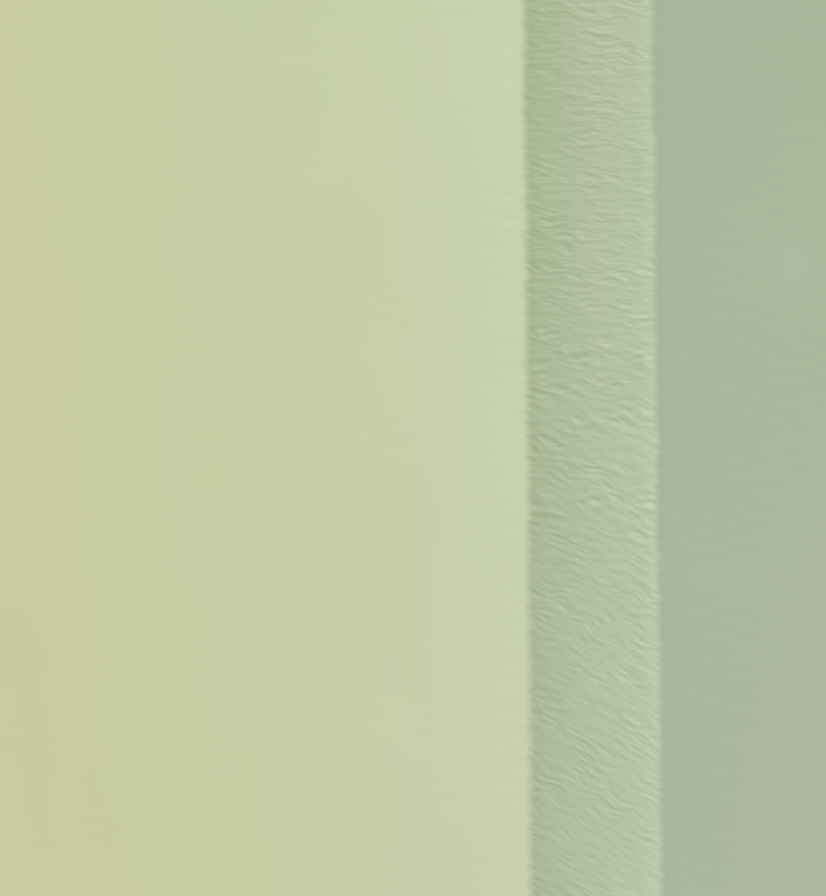
Write a Shadertoy shader that draws this texture.

```glsl
// A pale woven strip between two soft panels: warm green on the left, grey
// green on the right. Panels are smooth gradients; the strip's slanted fibres
// are stretched cellular noise lit as relief, with frayed edges.

const float STRIP_CENTRE = 0.717;

vec2 hash2(vec2 p) {
    vec3 q = fract(p.xyx * vec3(0.1031, 0.1030, 0.0973));
    q += dot(q, q.yzx + 33.33);
    return fract((q.xx + q.yz) * q.zy);
}

// Distance to the nearest scattered cell centre.
float cellular(vec2 p) {
    vec2 cell = floor(p);
    vec2 local = fract(p);
    float nearest = 4.0;
    for (int y = -1; y <= 1; y++) {
        for (int x = -1; x <= 1; x++) {
            vec2 offset = vec2(x, y);
            vec2 d = offset + hash2(cell + offset + 80.0) - local;
            nearest = min(nearest, dot(d, d));
        }
    }
    return sqrt(nearest);
}

// Signed relief of fibres, lit from above; density is cells per canvas.
// The slope pivots on the strip so that it can vary without stretching.
float fibreRelief(vec2 uv, vec2 density, float slope) {
    vec2 p = vec2(uv.x, uv.y + slope * (uv.x - STRIP_CENTRE)) * density;
    return cellular(p) - cellular(p + vec2(0.10, 0.38));
}

// Slow layered sines, drifting mostly along the vertical.
float softWaves(vec2 uv) {
    float sum = 0.0;
    float weight = 0.5;
    for (int i = 0; i < 4; i++) {
        sum += weight * sin(uv.y * 17.0 + 2.0 * sin(uv.x * 9.0 + float(i)));
        uv = uv * 1.9 + vec2(0.31, 0.17);
        weight *= 0.5;
    }
    return sum;
}

// Horizontal position of a slightly leaning, frayed edge.
float frayedEdge(float y, float top, float bottom, float seed) {
    float coarse = cellular(vec2(seed, y * 42.0)) - 0.45;
    float fine = cellular(vec2(seed + 5.0, y * 130.0)) - 0.45;
    float wave = sin(y * 23.0 + seed);
    return mix(bottom, top, y) + 0.003 * coarse + 0.003 * fine + 0.0007 * wave;
}

vec3 leftPanel(vec2 uv, float edge) {
    vec3 warm = mix(vec3(0.787, 0.789, 0.615), vec3(0.789, 0.805, 0.625), uv.y);
    vec3 middle = mix(vec3(0.780, 0.798, 0.637), vec3(0.771, 0.807, 0.645), uv.y);
    vec3 cool = mix(vec3(0.776, 0.805, 0.672), vec3(0.780, 0.820, 0.676), uv.y);
    vec3 colour = mix(warm, middle, smoothstep(-0.05, 0.28, uv.x));
    colour = mix(colour, cool, smoothstep(0.25, 0.66, uv.x));
    // Pale glow beside the strip, broken into sparse horizontal streaks
    float streak = fibreRelief(uv, vec2(13.0, 85.0), 0.08);
    float patches = smoothstep(0.3, 0.8, cellular(uv * vec2(5.0, 14.0)));
    float nearEdge = smoothstep(0.10, 0.0, edge - uv.x);
    colour += nearEdge * (0.007 + 0.010 * streak);
    return colour + 0.006 * streak * patches + 0.002 * softWaves(uv);
}

vec3 strip(vec2 uv, float across) {
    vec3 shade = mix(vec3(0.680, 0.735, 0.610), vec3(0.675, 0.727, 0.590), uv.y);
    vec3 light = mix(vec3(0.715, 0.768, 0.655), vec3(0.712, 0.758, 0.640), uv.y);
    vec3 colour = mix(shade, light, smoothstep(0.0, 0.9, across));
    // Fibres lean more toward the bottom and are bent by small ripples
    float slope = mix(0.40, 0.07, smoothstep(0.0, 0.75, uv.y));
    vec2 bent = uv;
    bent.y += 0.0018 * sin(uv.x * 95.0 + 5.0 * sin(uv.y * 31.0));
    float relief = 0.5 * fibreRelief(bent, vec2(32.0, 120.0), slope)
                 + 0.5 * fibreRelief(bent + 0.37, vec2(58.0, 215.0), slope * 1.2);
    // Threads stand out in clumps, most strongly above the middle
    float clumps = mix(0.55, 1.35, smoothstep(0.15, 0.8, cellular(uv * vec2(18.0, 30.0))));
    float middle = exp(-pow((uv.y - 0.62) / 0.28, 2.0));
    colour += (0.075 + 0.030 * middle) * clumps * relief;
    colour += 0.004 * softWaves(uv * vec2(2.0, 1.6));
    // Shadow in the left fold and bright thread on the right hem
    colour -= 0.016 * smoothstep(0.16, 0.0, across);
    colour += 0.020 * smoothstep(0.84, 0.98, across);
    return colour;
}

vec3 rightPanel(vec2 uv, float edge) {
    vec3 near = mix(vec3(0.668, 0.719, 0.616), vec3(0.660, 0.718, 0.612), uv.y);
    vec3 far = mix(vec3(0.684, 0.721, 0.622), vec3(0.662, 0.721, 0.608), uv.y);
    vec3 colour = mix(near, far, smoothstep(edge, 1.0, uv.x));
    // Narrow contact shadow and one faint pale smudge
    colour -= 0.009 * smoothstep(0.022, 0.0, uv.x - edge);
    vec2 smudge = (uv - vec2(0.96, 0.707)) / vec2(0.022, 0.026);
    colour += 0.014 * exp(-dot(smudge, smudge));
    float grain = fibreRelief(uv, vec2(20.0, 80.0), 0.1);
    return colour + 0.004 * grain + 0.0015 * softWaves(uv);
}

void mainImage(out vec4 fragColor, in vec2 fragCoord) {
    vec2 uv = fragCoord / iResolution.xy;
    float leftEdge = frayedEdge(uv.y, 0.635, 0.644, 3.4);
    float rightEdge = frayedEdge(uv.y, 0.789, 0.801, 8.7);
    float across = (uv.x - leftEdge) / (rightEdge - leftEdge);

    // Soft joins between the three parts
    vec3 colour = leftPanel(uv, leftEdge);
    colour = mix(colour, strip(uv, across),
                 smoothstep(-0.008, 0.007, uv.x - leftEdge));
    colour = mix(colour, rightPanel(uv, rightEdge),
                 smoothstep(-0.006, 0.007, uv.x - rightEdge));
    fragColor = vec4(clamp(colour, 0.0, 1.0), 1.0);
}
```
